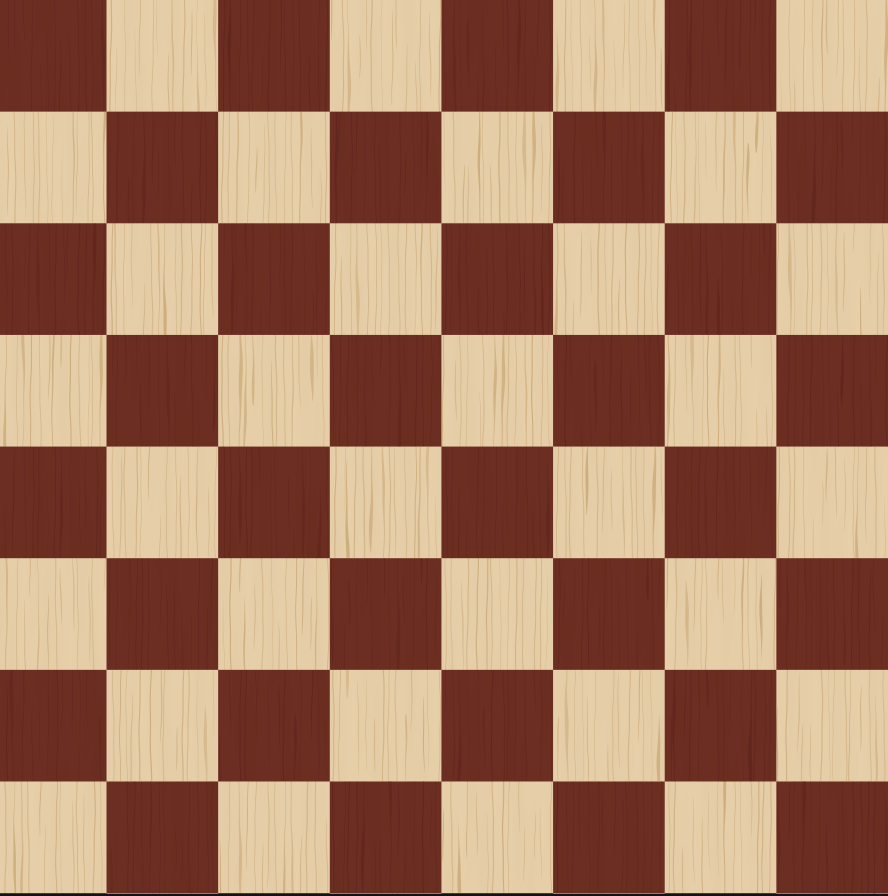
Write a Shadertoy shader that draws this pattern.

```glsl
// Wooden checkerboard: eight by eight dark and pale squares, anchored top right.
// Each square gets its own hashed set of tapered, wavering vertical grain streaks;
// layered sines add a faint tone drift, and box filtering smooths all edges.

#define CELL 0.1246          // square side, in canvas heights
#define STREAKS 14           // grain streaks per square
#define THIN 0.0035          // half width of a fine streak, in squares
#define SWELL 0.013          // extra half width of a broad streak
#define WAVER 0.007          // sideways drift of a streak
#define BASE_STRIP 0.0026    // height of the dark bottom strip
#define PALE vec3(0.896, 0.806, 0.656)
#define PALE_GRAIN vec3(0.81, 0.68, 0.49)
#define DARK vec3(0.424, 0.178, 0.132)
#define DARK_GRAIN vec3(0.36, 0.135, 0.105)
#define STRIP_COLOR vec3(0.08, 0.07, 0.09)

// Four random values from a square index and a streak index
vec4 hash4(vec3 p) {
    vec4 h = fract(p.xyzx * vec4(0.1031, 0.1030, 0.0973, 0.1099));
    h += dot(h, h.wzxy + 33.33);
    return fract((h.xxyz + h.yzzw) * h.zywx);
}

// Share of a pixel covered by a band of the given half width
float bandCoverage(float d, float halfWidth, float px) {
    float overlap = min(d + 0.5 * px, halfWidth) - max(d - 0.5 * px, -halfWidth);
    return clamp(overlap / px, 0.0, 1.0);
}

// Strength of the grain inside one square
float woodGrain(vec2 p, vec2 id, float px) {
    float grain = 0.0;
    for (int i = 0; i < STREAKS; i++) {
        vec4 place = hash4(vec3(id + 3.0, float(i) + 1.0));
        vec4 form = hash4(vec3(id + 27.0, float(i) + 41.0));

        // Gentle bends around an evenly jittered position
        float x = (float(i) + 0.15 + 0.7 * place.x) / float(STREAKS);
        x += WAVER * (sin(p.y * 4.0 + 6.28 * place.y)
                    + 0.35 * sin(p.y * 13.0 + 6.28 * place.z));

        // Most streaks cross the square; the rest taper out within it
        float reach = form.x < 0.6 ? 1.5 : mix(0.2, 0.6, place.w);
        float along = abs(p.y - form.y) / reach;
        float taper = sqrt(max(1.0 - along * along, 0.0));

        // A few streaks swell into a broad sliver
        float broad = smoothstep(0.72, 1.0, form.z);
        float bulge = exp(-12.0 * (p.y - place.w) * (p.y - place.w));
        float halfWidth = taper * (THIN * (0.6 + form.w) + SWELL * broad * bulge);

        float strength = mix(0.6, 1.0, place.y);
        grain = max(grain, strength * bandCoverage(p.x - x, halfWidth, px));
    }
    return grain;
}

// Soft tone drift along the wood fibres
float toneDrift(vec2 p, vec2 id) {
    float phase = 6.28 * hash4(vec3(id + 11.0, 90.0)).x;
    return 0.5 * sin(p.x * 17.0 + p.y * 1.5 + phase)
         + 0.3 * sin(p.x * 43.0 - p.y * 2.0 + 2.0 * phase);
}

void mainImage(out vec4 fragColor, in vec2 fragCoord) {
    vec2 uv = fragCoord / iResolution.y;
    vec2 corner = vec2(iResolution.x / iResolution.y, 1.0);
    vec2 board = (corner - uv) / CELL;
    vec2 id = floor(board);
    vec2 local = board - id;
    float px = 1.0 / (CELL * iResolution.y);

    // Filtered checker: 0 on pale squares, 1 on dark ones
    vec2 parity = 1.0 - 2.0 * mod(id, 2.0);
    vec2 edge = 0.5 - abs(local - 0.5);
    vec2 side = parity * clamp(2.0 * edge / px, 0.0, 1.0);
    float darkSquare = 0.5 - 0.5 * side.x * side.y;

    // Wood colours
    float grain = woodGrain(local, id, px);
    float drift = toneDrift(local, id);
    vec3 pale = mix(PALE + 0.007 * drift, PALE_GRAIN, grain);
    vec3 dark = mix(DARK + 0.004 * drift, DARK_GRAIN, 0.75 * grain);
    vec3 color = mix(pale, dark, darkSquare);

    // Dark strip along the bottom
    float strip = clamp((BASE_STRIP - uv.y) * iResolution.y + 0.5, 0.0, 1.0);
    fragColor = vec4(mix(color, STRIP_COLOR, strip), 1.0);
}
```
